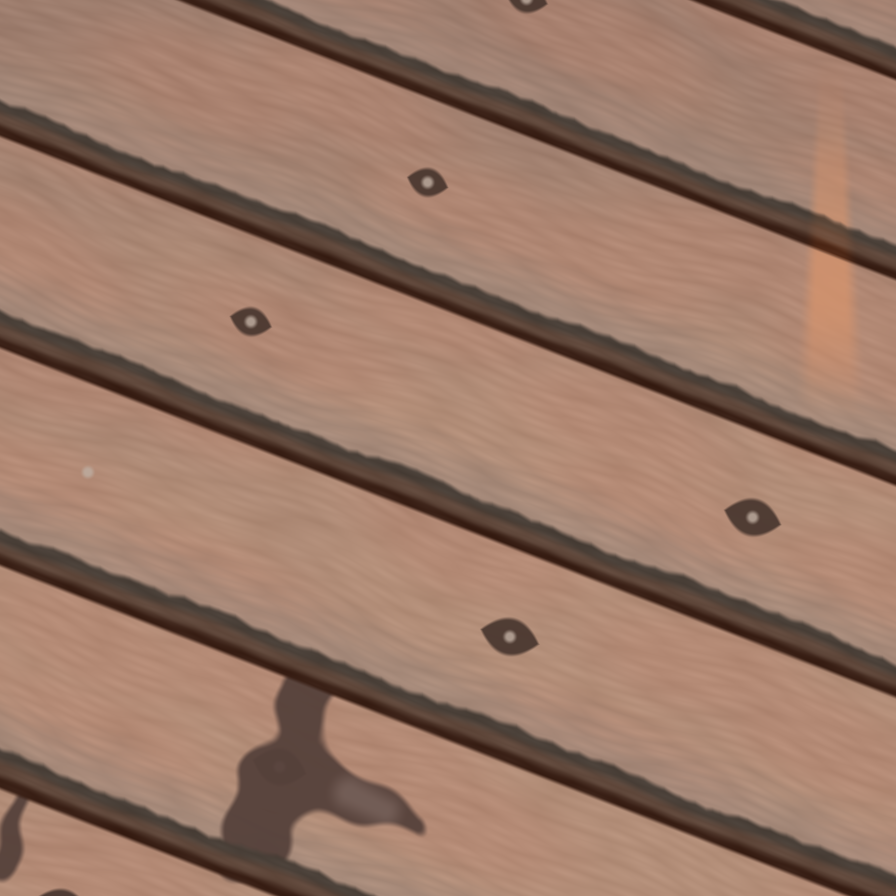
This texture is drawn by a three.js fragment shader. Its source:

```glsl
// Draws sloping hardwood deck boards with dark gaps, sunken screws, a damp stain and a warm glint.
varying vec2 vUv;

const float SLOPE = 0.39;                             // fall of the boards per unit across
const vec3 SPACING = vec3(0.003255, 0.2194, -0.319);  // quadratic board spacing
const vec3 WOOD_LIGHT = vec3(0.70, 0.555, 0.47);
const vec3 WOOD_DULL = vec3(0.61, 0.485, 0.425);
const vec3 WOOD_GREY = vec3(0.62, 0.53, 0.48);
const vec3 WOOD_RED = vec3(0.71, 0.52, 0.44);
const vec3 GAP_GREY = vec3(0.29, 0.25, 0.22);
const vec3 GAP_BROWN = vec3(0.38, 0.285, 0.235);
const vec3 GAP_DARK = vec3(0.22, 0.12, 0.08);
const vec3 STAIN = vec3(0.335, 0.255, 0.23);
const vec3 SCREW_HOLE = vec3(0.28, 0.21, 0.18);
const vec3 SCREW_METAL = vec3(0.74, 0.67, 0.62);
const vec3 GLINT = vec3(0.83, 0.575, 0.425);

float hash(vec2 p) {
  return fract(sin(dot(p, vec2(127.1, 311.7))) * 43758.5);
}

// Cellular noise: distance to the nearest scattered point
float cells(vec2 p) {
  vec2 cell = floor(p);
  float nearest = 2.0;
  for (int j = -1; j <= 1; j++) {
    for (int i = -1; i <= 1; i++) {
      vec2 c = cell + vec2(float(i), float(j));
      nearest = min(nearest, length(c + vec2(hash(c), hash(c + 19.3)) - p));
    }
  }
  return nearest;
}

// Board number at a point, and height of a board number at a given x
float boardAt(vec2 p) {
  float c = 1.0 - p.y - SLOPE * p.x - SPACING.z;
  return (sqrt(SPACING.y * SPACING.y + 4.0 * SPACING.x * c) - SPACING.y) / (2.0 * SPACING.x);
}

float heightAt(float x, float k) {
  return 1.0 - SLOPE * x - ((SPACING.x * k + SPACING.y) * k + SPACING.z);
}

float taper(vec2 p, vec2 a, vec2 b, float ra, float rb) {
  vec2 ab = b - a;
  float h = clamp(dot(p - a, ab) / dot(ab, ab), 0.0, 1.0);
  return length(p - a - h * ab) - mix(ra, rb, h);
}

float softMin(float a, float b, float r) {
  float h = max(r - abs(a - b), 0.0) / r;
  return min(a, b) - h * h * r * 0.25;
}

vec3 wood(vec2 p, float k) {
  float n = floor(k), f = fract(k);
  vec2 q = vec2(p.x - SLOPE * p.y, k * 0.2 + n * 3.7);
  q.y += 0.006 * sin(q.x * 9.0 + n * 2.3) + 0.003 * sin(q.x * 23.0 + n);
  float blotch = cells(q * vec2(4.0, 11.0));
  float streak = cells(q * vec2(14.0, 110.0));
  float fine = sin(q.y * 430.0 + 3.0 * sin(q.x * 13.0)) * sin(q.y * 210.0 + q.x * 31.0);
  float light = smoothstep(1.1, 0.3, p.y) + 0.35 * (0.5 - blotch) + 0.25 * (hash(vec2(n, 4.0)) - 0.5);
  vec3 col = mix(WOOD_DULL, WOOD_LIGHT, clamp(light, 0.0, 1.0));
  col = mix(col, WOOD_RED, 0.45 * smoothstep(0.65, 0.2, cells(q * vec2(3.0, 9.0) + 7.0)));
  col = mix(col, WOOD_GREY, 0.65 * smoothstep(0.6, 0.92, f + 0.1 * (streak - 0.5)));
  return col + 0.045 * (0.45 - streak) + 0.009 * fine;
}

vec3 gaps(vec3 col, vec2 p, float k) {
  float n = floor(k + 0.5), e = k - n;
  float wave = 0.009 * sin(p.x * 17.0 + n * 4.1) + 0.006 * sin(p.x * 41.0 + n * 2.7);
  float chips = 0.022 * (cells(vec2(p.x * 45.0, n * 5.3)) - 0.5);
  float body = smoothstep(-0.103, -0.07, e + wave + chips) * (1.0 - smoothstep(0.07, 0.096, e));
  vec3 inside = mix(GAP_GREY, GAP_BROWN, smoothstep(-0.055, 0.0, e + wave));
  inside = mix(inside, GAP_DARK, smoothstep(0.008, 0.058, e + 0.4 * wave));
  return mix(col, inside + 0.04 * (0.4 - cells(vec2(p.x * 22.0, k * 30.0))), body);
}

vec3 screw(vec3 col, vec2 d, vec2 size, float hole) {
  d = vec2(d.x - 0.26 * d.y, d.y + 0.26 * d.x);
  float lens = (abs(d.y) / size.y + d.x * d.x / (size.x * size.x) - 1.0) * size.y;
  col = mix(col, SCREW_HOLE, 0.92 * hole * (1.0 - smoothstep(-0.003, 0.003, lens)));
  return mix(col, SCREW_METAL, 0.85 * (1.0 - smoothstep(0.003, 0.0095, length(d))));
}

// Two slanting rows of screws, one per board
vec3 screws(vec3 col, vec2 p) {
  for (int i = 0; i < 6; i++) {
    float n = float(i), m = n - 2.0;
    float k = n + 0.5 - 0.1 * max(1.0 - n, 0.0);
    float xa = 0.599 - 0.13 * n - 0.0117 * n * n + 0.02 * sin(2.2 * n - 0.6);
    float xb = 0.84 - 0.278 * m + 0.007 * m * m;
    float grow = 0.004 * hash(vec2(n, 8.0));
    col = screw(col, p - vec2(xa, heightAt(xa, k)), vec2(0.022 + grow, 0.016), step(n, 2.5));
    col = screw(col, p - vec2(xb, heightAt(xb, k)), vec2(0.031 + grow, 0.021), 1.0);
  }
  return col;
}

vec3 stain(vec3 col, vec2 p) {
  vec2 q = p + 0.004 * vec2(sin(p.y * 95.0), sin(p.x * 80.0 + 1.0));
  float d = taper(q, vec2(0.345, 0.235), vec2(0.326, 0.167), 0.032, 0.02);
  d = softMin(d, taper(q, vec2(0.305, 0.128), vec2(0.28, 0.05), 0.038, 0.036), 0.025);
  d = softMin(d, taper(q, vec2(0.345, 0.13), vec2(0.468, 0.081), 0.036, 0.009), 0.025);
  d = min(d, taper(q, vec2(0.022, 0.11), vec2(0.004, 0.036), 0.007, 0.015));
  float sheen = 1.0 - smoothstep(0.0, 0.025, taper(p, vec2(0.39, 0.115), vec2(0.43, 0.095), 0.004, 0.002));
  return mix(col, STAIN + 0.1 * sheen, 0.95 * (1.0 - smoothstep(-0.004, 0.005, d)));
}

// Tapering strip of warm light
float glint(vec2 p) {
  float t = (0.95 - p.y) / 0.4;
  float w = mix(0.012, 0.034, clamp(t, 0.0, 1.0));
  float side = 1.0 - smoothstep(0.55 * w, 1.25 * w, abs(p.x - 0.927));
  return side * smoothstep(0.0, 0.65, t) * (1.0 - smoothstep(0.7, 1.08, t));
}

void main() {
  float k = boardAt(vUv);
  vec3 col = screws(wood(vUv, k), vUv);
  col = mix(stain(col, vUv), GLINT, 0.8 * glint(vUv));
  col = gaps(col, vUv, k);
  col += vec3(0.08, 0.03, 0.0) * glint(vUv) * (1.0 - smoothstep(0.3, 0.55, col.r));
  gl_FragColor = vec4(col, 1.0);
}
```
